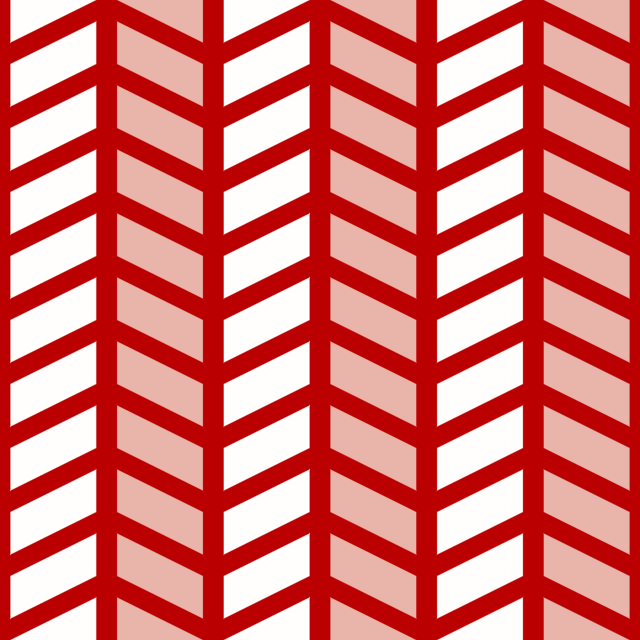
Give the GLSL for this pattern, as a Shadertoy shader.

```glsl
const float COLUMNS = 6.0;             // alternating white and pink
const float ROWS = 10.0;
const float SLOPE = 0.496;             // rise of each slat over its run
const vec2 HALF_SLAT = vec2(0.0671, 0.0333);

const vec3 RED = vec3(0.73, 0.0, 0.0);
const vec3 WHITE = vec3(1.0, 0.995, 0.993);
const vec3 PINK = vec3(0.915, 0.708, 0.67);

// Offset from the nearest multiple of a period
float centredRepeat(float x, float period) {
    return (fract(x / period + 0.5) - 0.5) * period;
}

// Signed distance to an upright-sided parallelogram, negative inside
float slatDistance(vec2 p, vec2 halfSize, float slope) {
    float side = abs(p.x) - halfSize.x;
    float slant = (abs(p.y) - halfSize.y) * inversesqrt(1.0 + slope * slope);
    return max(side, slant);
}

float coverage(float dist, float softness) {
    return 1.0 - smoothstep(-softness, softness, dist);
}

void mainImage(out vec4 fragColor, in vec2 fragCoord) {
    vec2 uv = fragCoord / iResolution.xy;
    float softness = max(0.0013, 0.8 / min(iResolution.x, iResolution.y));

    // Column cell and its mirrored slant direction
    float column = floor(uv.x * COLUMNS);
    float isPink = mod(column, 2.0);
    float slope = mix(SLOPE, -SLOPE, isPink);

    // Shear the column, then repeat the slats up it
    float localX = uv.x - (column + 0.5) / COLUMNS;
    float localY = centredRepeat(uv.y - slope * localX, 1.0 / ROWS);
    float dist = slatDistance(vec2(localX, localY), HALF_SLAT, slope);

    vec3 slatColor = mix(WHITE, PINK, isPink);
    fragColor = vec4(mix(RED, slatColor, coverage(dist, softness)), 1.0);
}
```
